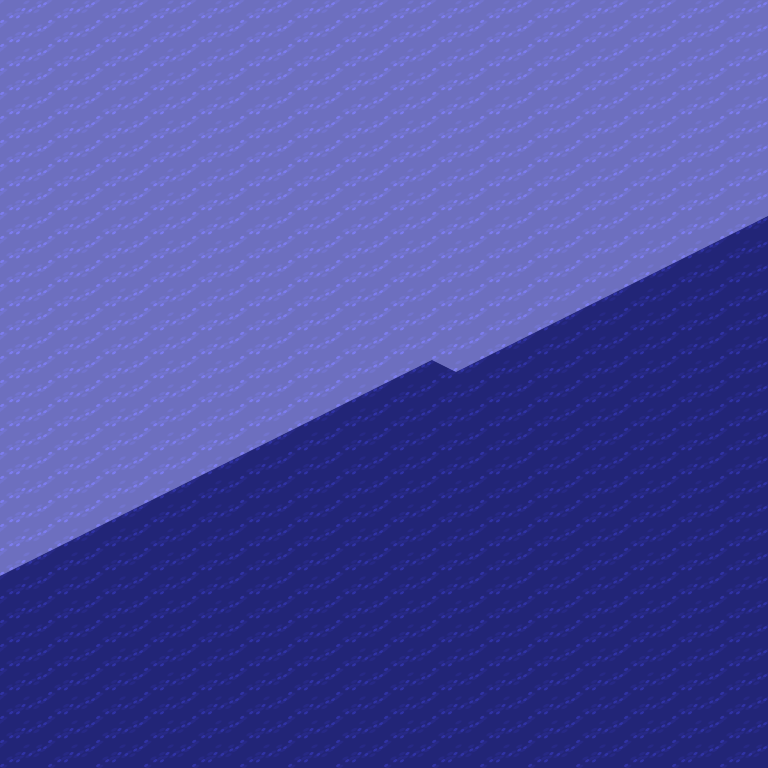
This background is drawn by a three.js fragment shader. Its source:

```glsl
// Pale violet field above a dark indigo slope with a notch, both woven with slanted glints.
varying vec2 vUv;

const vec3 PALE_BASE = vec3(0.428, 0.437, 0.750);
const vec3 PALE_GLINT = vec3(0.490, 0.490, 0.940);
const vec3 DARK_BASE = vec3(0.135, 0.145, 0.468);
const vec3 DARK_GLINT = vec3(0.190, 0.200, 0.650);

const vec2 TILE = vec2(0.0625, 0.03125); // size of one weave repeat
const float WEAVE_SLOPE = 0.375;
const float EDGE_SOFTNESS = 0.0008;

float hash(float n) {
  return fract(sin(n * 12.9898) * 4375.85);
}

// Two parallel slopes joined by a short descending step.
float ridgeHeight(float x) {
  float upper = 0.25 + 0.5 * x;
  float lower = 0.21875 + 0.5 * x;
  float stepDown = 0.8125 - 0.5 * x;
  return max(lower, min(upper, stepDown));
}

// Slanted soft ellipse, repeated once in every tile.
float dash(vec2 uv, vec2 center, vec2 radius) {
  vec2 d = (fract(uv / TILE - center + 0.5) - 0.5) * TILE;
  d.y -= WEAVE_SLOPE * d.x;
  return 1.0 - smoothstep(0.6, 1.4, length(d / radius));
}

// A row of dashes scattered around the diagonal of the tile.
float dashes(vec2 uv, float count, vec2 radius, float spread, float seed) {
  float cover = 0.0;
  for (int i = 0; i < 16; i++) {
    float n = float(i);
    if (n >= count) break;
    float x = (n + 0.2 + 0.6 * hash(n + seed)) / count;
    float rise = WEAVE_SLOPE * x * TILE.x / TILE.y;
    float y = 0.12 + rise + spread * (hash(n + seed + 31.7) - 0.5);
    cover = max(cover, dash(uv, vec2(x, y), radius));
  }
  return cover;
}

// Faint threads under smaller bright sparks.
float weave(vec2 uv) {
  float threads = dashes(uv, 14.0, vec2(0.0038, 0.0019), 0.75, 3.0);
  float sparks = dashes(uv, 7.0, vec2(0.0026, 0.0018), 0.5, 11.0);
  return max(0.32 * threads, sparks);
}

void main() {
  float glint = weave(vUv);
  vec3 pale = mix(PALE_BASE, PALE_GLINT, glint);
  vec3 dark = mix(DARK_BASE, DARK_GLINT, glint);

  float above = vUv.y - ridgeHeight(vUv.x);
  float sky = smoothstep(-EDGE_SOFTNESS, EDGE_SOFTNESS, above);
  gl_FragColor = vec4(mix(dark, pale, sky), 1.0);
}
```
